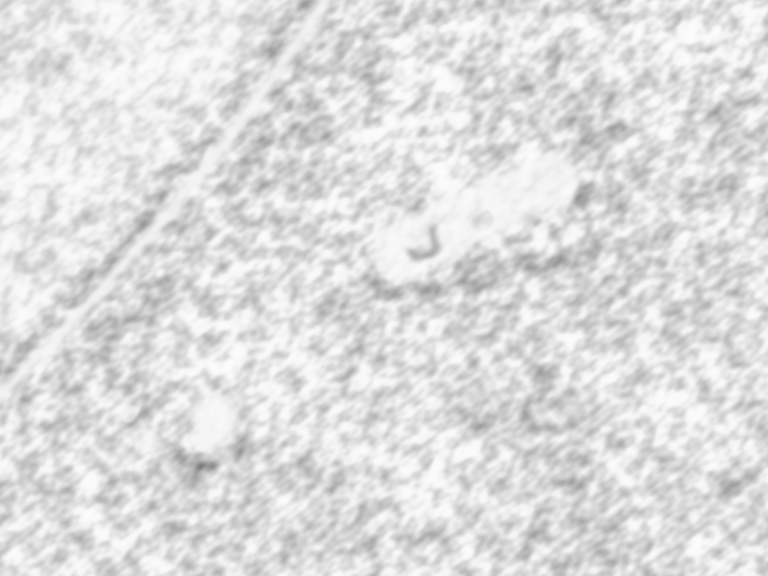
A Shadertoy shader for this texture:

```glsl
#define GRAIN_FREQ 21.0
#define GRAIN_AMOUNT 0.235
#define GRAIN_STRETCH 1.5
#define GRAIN_ANGLE 0.65
#define PATCH_AMOUNT 0.10
#define BASE_TONE 0.872
#define SNOW_TONE 0.972
#define PEAK_TONE 0.99

vec2 randomGradient(vec2 cell) {
    vec3 h = fract(cell.xyx * vec3(0.1031, 0.1030, 0.0973));
    h += dot(h, h.yzx + 33.33);
    float angle = 6.2832 * fract((h.x + h.y) * h.z);
    return vec2(cos(angle), sin(angle));
}

float gradientNoise(vec2 p) {
    vec2 i = floor(p), f = p - i;
    vec2 u = f * f * f * (f * (f * 6.0 - 15.0) + 10.0);
    vec2 e = vec2(0.0, 1.0);
    float a = dot(randomGradient(i), f);
    float b = dot(randomGradient(i + e.yx), f - e.yx);
    float c = dot(randomGradient(i + e.xy), f - e.xy);
    float d = dot(randomGradient(i + e.yy), f - e.yy);
    return mix(mix(a, b, u.x), mix(c, d, u.x), u.y);
}

// Slanted grain in three octaves, strongest in the middle one
float snowGrain(vec2 p) {
    float c = cos(GRAIN_ANGLE), s = sin(GRAIN_ANGLE);
    vec2 q = vec2((c * p.x + s * p.y) / GRAIN_STRETCH, c * p.y - s * p.x);
    q = q * GRAIN_FREQ + 40.0;
    return 0.6 * gradientNoise(q) + gradientNoise(q * 2.03 + 17.0)
         + 0.6 * gradientNoise(q * 4.1 + 31.0);
}

float segmentDistance(vec2 p, vec2 a, vec2 b) {
    vec2 pa = p - a, ba = b - a;
    return length(pa - ba * clamp(dot(pa, ba) / dot(ba, ba), 0.0, 1.0));
}

// Soft bell profile around a distance of zero
float bell(float d, float width) {
    return exp(-d * d / (width * width));
}

float softStroke(vec2 p, vec2 a, vec2 b, float width) {
    return bell(segmentDistance(p, a, b), width);
}

float softDisc(vec2 p, vec2 center, float radius) {
    return 1.0 - smoothstep(radius * 0.65, radius * 1.2, length(p - center));
}

void mainImage(out vec4 fragColor, in vec2 fragCoord) {
    vec2 p = fragCoord / iResolution.y;
    float grain = snowGrain(p);

    // Signed distance across the curved crease, positive to its right
    float t = p.y - 0.314;
    float crease = (p.x - t * (1.012 - 0.277 * t)) * 0.75;
    float leftSlope = 1.0 - smoothstep(-0.09, -0.02, crease);

    // Ground: calmer and brighter on the left slope
    float patches = gradientNoise(p * vec2(3.5, 5.0) + 7.0)
                  + 0.6 * gradientNoise(p * 9.0 + 3.0);
    float tone = BASE_TONE + PATCH_AMOUNT * patches + 0.05 * leftSlope;
    tone += GRAIN_AMOUNT * (1.0 - 0.3 * leftSlope) * grain;

    // Crease: lit rim with a shadow beside it
    vec2 wobble = 0.010 * vec2(gradientNoise(p * 24.0), gradientNoise(p * 24.0 + 50.0));
    crease += wobble.x * 0.5;
    tone -= 0.09 * bell(crease + 0.024, 0.016);
    tone = mix(tone, SNOW_TONE, 0.85 * bell(crease, 0.011));
    tone -= 0.03 * bell(crease - 0.07, 0.06);

    // Long mound and small mound, both with ragged edges
    vec2 q = p + wobble * 1.5;
    float longMound = 1.0 - smoothstep(0.035, 0.060,
        segmentDistance(q, vec2(0.69, 0.565), vec2(0.955, 0.685)));
    float smallMound = max(softDisc(q, vec2(0.375, 0.275), 0.048),
                           0.8 * softDisc(q, vec2(0.25, 0.235), 0.025));
    smallMound = max(smallMound, 0.8 * softDisc(q, vec2(0.225, 0.285), 0.018));
    tone = mix(tone, SNOW_TONE + 0.06 * grain, 0.9 * max(longMound, smallMound));

    // Shadows below and beside the mounds
    float shade = softStroke(q, vec2(0.66, 0.488), vec2(0.83, 0.508), 0.016);
    shade = max(shade, softStroke(q, vec2(0.83, 0.508), vec2(1.04, 0.566), 0.018));
    shade = max(shade, 0.8 * softStroke(q, vec2(1.00, 0.748), vec2(1.08, 0.775), 0.012));
    shade = max(shade, softStroke(q, vec2(1.01, 0.67), vec2(1.015, 0.62), 0.014));
    shade = max(shade, 0.6 * softStroke(q, vec2(0.92, 0.62), vec2(0.97, 0.60), 0.012));
    shade = max(shade, 0.5 * softDisc(q, vec2(0.84, 0.615), 0.018));
    shade = max(shade, 1.4 * softStroke(q, vec2(0.32, 0.20), vec2(0.36, 0.185), 0.020));
    shade = max(shade, 1.2 * softStroke(q, vec2(0.405, 0.20), vec2(0.43, 0.235), 0.016));
    shade = max(shade, 0.9 * softStroke(q, vec2(0.315, 0.25), vec2(0.32, 0.21), 0.013));
    tone -= 0.16 * shade;

    // Hooked shadow around a bright knob
    vec2 knob = q - vec2(0.722, 0.588);
    float hook = bell(length(knob) - 0.032, 0.009)
               * smoothstep(-0.2, 0.6, dot(normalize(knob + 0.0001), vec2(0.6, -0.8)));
    tone -= 0.25 * hook;
    tone = mix(tone, SNOW_TONE, 0.8 * softDisc(q, vec2(0.356, 0.240), 0.020));

    // Roll the highlights off below white
    float excess = max(tone - 0.93, 0.0);
    float room = PEAK_TONE - 0.93;
    tone = min(tone, 0.93) + room * (1.0 - exp(-excess / room));
    fragColor = vec4(vec3(clamp(tone, 0.0, 1.0)), 1.0);
}
```
